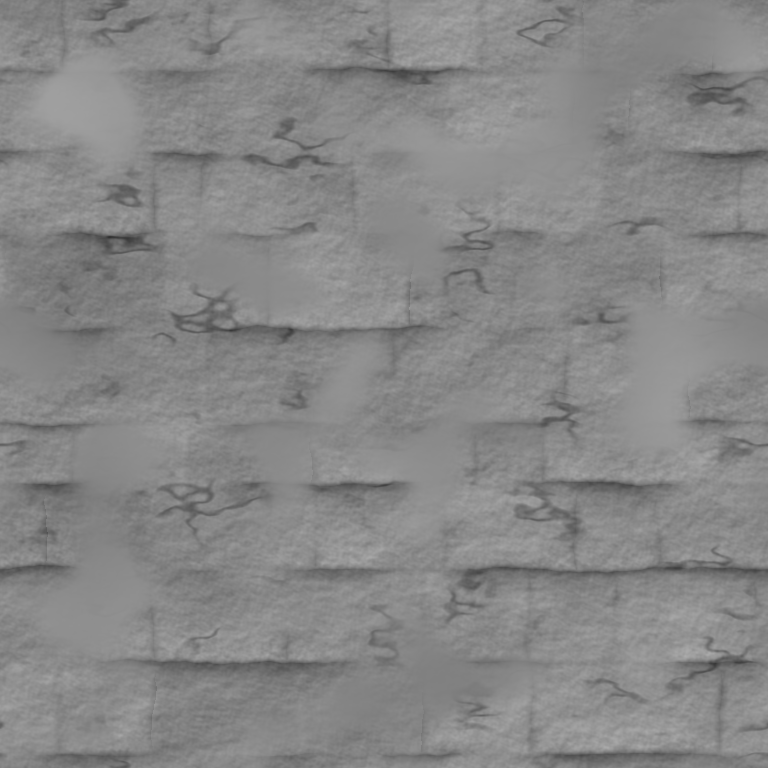
A WebGL 2 fragment shader for this texture:

```glsl
#version 300 es
precision highp float;

uniform vec2 u_resolution;
out vec4 fragColor;

const float ROWS = 9.0;            // stone courses up the tile
const float COLUMNS = 6.0;         // mean stones per course
const float ROW_JITTER = 0.35;
const float COLUMN_JITTER = 0.7;
const float EDGE_WARP = 0.009;     // raggedness of the joints
const float BASE_TONE = 0.535;
const float STONE_VARIATION = 0.07;
const float CLOUD_CONTRAST = 0.06;
const float RELIEF_CONTRAST = 0.17;
const float GRAIN_CONTRAST = 0.03;
const float JOINT_DARKNESS = 0.21;
const float CRACK_DARKNESS = 0.15;
const float RIM_LIGHT = 0.06;
const float VEIL_AMOUNT = 0.93;    // how far smooth patches hide the stone

float rand(vec2 cell) {
  uvec2 q = uvec2(ivec2(cell)) * uvec2(1597334673u, 3812015801u);
  uint n = (q.x ^ q.y) * 1597334673u;
  n = (n ^ (n >> 15)) * 2246822519u;
  n ^= n >> 13;
  return float(n >> 8) / 16777216.0;
}

float cornerSlope(vec2 cell, vec2 offset, vec2 period) {
  float angle = 6.28319 * rand(mod(cell, period) + period * 7.0);
  return dot(vec2(cos(angle), sin(angle)), offset);
}

// Gradient noise that wraps after the given number of cells
float noise(vec2 p, vec2 period) {
  vec2 i = floor(p), f = p - i;
  vec2 u = f * f * f * (f * (f * 6.0 - 15.0) + 10.0);
  vec2 x = vec2(1.0, 0.0), y = vec2(0.0, 1.0);
  float low = mix(cornerSlope(i, f, period), cornerSlope(i + x, f - x, period), u.x);
  float high = mix(cornerSlope(i + y, f - y, period), cornerSlope(i + 1.0, f - 1.0, period), u.x);
  return 1.4 * mix(low, high, u.y);
}

float fbm(vec2 p, vec2 frequency, int octaves) {
  float sum = 0.0, gain = 0.6;
  for (int k = 0; k < octaves; k++) {
    sum += gain * noise(p * frequency, frequency);
    frequency *= 2.0;
    gain *= 0.6;
  }
  return sum;
}

float jitteredEdge(float i, float count, float seed, float jitter) {
  return i + jitter * rand(vec2(mod(i, count), seed));
}

// Uneven divisions of a line: index, distance to lower edge, distance to upper edge
vec3 division(float x, float count, float seed, float jitter) {
  float i = floor(x);
  if (x < jitteredEdge(i, count, seed, jitter)) i -= 1.0;
  return vec3(mod(i, count),
              x - jitteredEdge(i, count, seed, jitter),
              jitteredEdge(i + 1.0, count, seed, jitter) - x);
}

void main() {
  vec2 p = gl_FragCoord.xy / u_resolution;

  // Ragged courses of stones with uneven sizes
  vec2 w = p + EDGE_WARP * vec2(fbm(p, vec2(11.0), 4), fbm(p, vec2(8.0, 7.0), 4));
  vec3 row = division(w.y * ROWS, ROWS, 31.0, ROW_JITTER);
  float shift = COLUMNS * rand(vec2(row.x, 57.0));
  vec3 column = division(w.x * COLUMNS + shift, COLUMNS, row.x + 70.0, COLUMN_JITTER);
  float stone = rand(vec2(column.x, row.x + 110.0));
  float sideGap = min(column.y, column.z) * ROWS / COLUMNS;
  float face = smoothstep(0.0, 0.09, min(sideGap, min(row.y, row.z)));

  // Where joints survive, and where the wall is smeared smooth
  float jointWear = smoothstep(-0.3, 0.4, noise(p * vec2(7.0, 9.0), vec2(7.0, 9.0)));
  float veil = smoothstep(-0.02, 0.36, fbm(p, vec2(5.0, 6.0), 2));
  float cloud = fbm(p, vec2(4.0, 5.0), 3);

  // Rough surface lit from above
  vec2 coarse = vec2(13.0, 17.0);
  float surface = fbm(p, coarse, 5);
  float relief = surface - fbm(p + vec2(-0.002, 0.004), coarse, 5);
  float grain = fbm(p, vec2(110.0, 130.0), 2);

  float tone = BASE_TONE + CLOUD_CONTRAST * cloud;
  tone += STONE_VARIATION * (stone - 0.45) * face;
  tone += RELIEF_CONTRAST * relief + GRAIN_CONTRAST * grain + 0.03 * surface;

  // Shadow under each course, fainter upright joints, pale lower rims
  float underShadow = exp(-min(row.z / 0.12, row.y / 0.03));
  float sideShadow = exp(-sideGap / 0.05) * step(0.35, stone);
  tone -= JOINT_DARKNESS * jointWear * max(underShadow, 0.4 * sideShadow);
  tone += RIM_LIGHT * jointWear * exp(-row.y / 0.2) * face * (0.7 + grain);

  // Short, mostly level cracks and chipped hollows
  vec2 crackFrequency = vec2(8.0, 19.0);
  float crackLine = abs(fbm(w, crackFrequency, 3));
  float crackZone = smoothstep(0.12, 0.5, noise(p * vec2(9.0, 13.0), vec2(9.0, 13.0)));
  tone -= CRACK_DARKNESS * crackZone * (1.0 - smoothstep(0.0, 0.13, crackLine));
  float hollow = smoothstep(0.35, 0.7, fbm(w, vec2(12.0, 21.0), 4));
  tone -= 0.6 * CRACK_DARKNESS * hollow;

  // Smooth pale patches over the stonework
  float softTone = BASE_TONE + 0.025 + 0.09 * noise(p * vec2(5.0, 4.0), vec2(5.0, 4.0));
  tone = mix(tone, softTone, VEIL_AMOUNT * veil);

  fragColor = vec4(vec3(clamp(tone, 0.0, 1.0)), 1.0);
}
```
